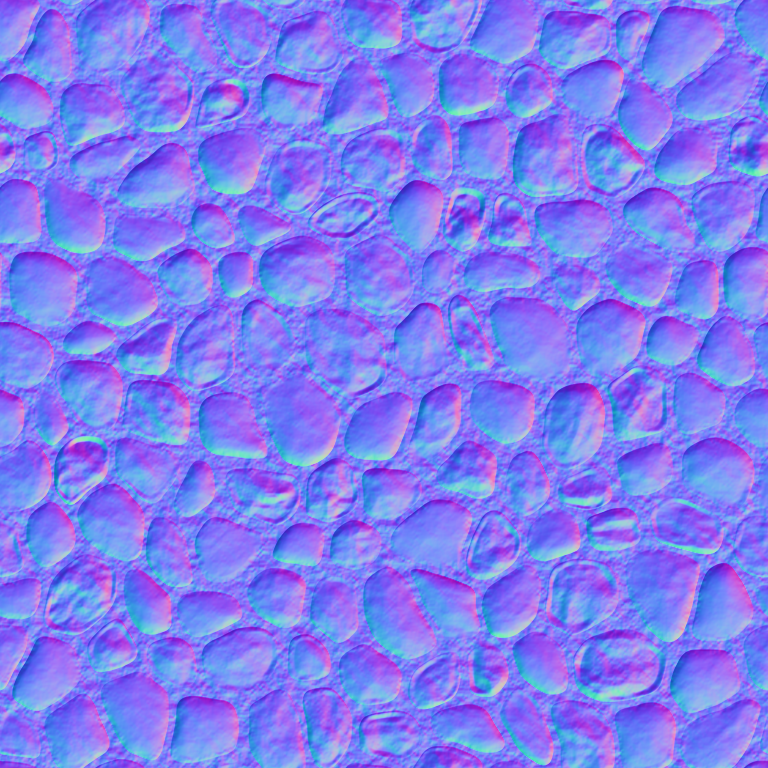
Reproduce this texture map procedurally as a Shadertoy shader.

```glsl
#define CELLS 12.0      // stones per side, even so staggered rows wrap
#define JITTER 0.52     // scatter of stone centres
#define SIZE_SPREAD 0.22 // difference between small and large stones
#define ROUNDING 13.0   // lower is rounder
#define GAP 0.025       // least half width of a joint, in cells
#define RIM 0.1         // width of the steep stone edge, in cells
#define EDGE_SLOPE 0.85
#define DOME 0.16
#define TILT 0.27
#define ROUGHNESS 0.36
#define GRAIN 0.25
#define EPS 0.001       // slope sampling step, in canvas units

vec2 hash2(vec2 p) {
    return fract(sin(vec2(dot(p, vec2(127.1, 311.7)),
                          dot(p, vec2(269.5, 183.3)))) * 43758.5453);
}

// Value noise that wraps after one canvas
float noise(vec2 uv, float freq) {
    vec2 p = uv * freq, i = floor(p), f = p - i;
    f = f * f * f * (f * (f * 6.0 - 15.0) + 10.0);
    vec2 lo = mod(i, freq), hi = mod(i + 1.0, freq);
    float bottom = mix(hash2(lo).x, hash2(vec2(hi.x, lo.y)).x, f.x);
    float top = mix(hash2(vec2(lo.x, hi.y)).x, hash2(hi).x, f.x);
    return mix(bottom, top, f.y) - 0.5;
}

// Three octaves of equal slope
float relief(vec2 uv, float freq) {
    float sum = 0.0;
    for (int i = 0; i < 3; i++) {
        sum += noise(uv, freq) / freq;
        freq *= 2.0;
    }
    return sum;
}

vec2 warp(vec2 uv) {
    vec2 broad = vec2(noise(uv, 8.0), noise(uv + 0.37, 8.0));
    vec2 fine = vec2(noise(uv, 34.0), noise(uv + 0.61, 34.0));
    return uv + 0.042 * broad + 0.005 * fine;
}

// Stone centre in xy, size weight in z
vec3 stoneSite(vec2 cell) {
    vec2 id = mod(cell, CELLS);
    vec2 stagger = vec2(0.5 * mod(id.y, 2.0) - 0.25, 0.0);
    vec2 centre = cell + 0.5 + stagger + JITTER * (hash2(id) - 0.5);
    return vec3(centre, SIZE_SPREAD * hash2(id + 31.0).x);
}

float height(vec2 uv) {
    vec2 warped = warp(uv), p = warped * CELLS;
    vec2 base = floor(p), cell = base;

    // Owning stone by weighted distance
    float nearest = 1e3;
    vec2 own = vec2(0.0);
    for (int y = -1; y <= 1; y++)
    for (int x = -1; x <= 1; x++) {
        vec2 c = base + vec2(x, y);
        vec3 s = stoneSite(c);
        vec2 r = s.xy - p;
        float power = dot(r, r) - s.z;
        if (power < nearest) {
            nearest = power;
            own = r;
            cell = c;
        }
    }

    // Rounded distance to the joints
    float sum = 0.0;
    for (int y = -2; y <= 2; y++)
    for (int x = -2; x <= 2; x++) {
        if (x == 0 && y == 0) continue;
        vec3 s = stoneSite(cell + vec2(x, y));
        vec2 r = s.xy - p;
        float d = (dot(r, r) - s.z - nearest) / (2.0 * length(r - own));
        sum += exp(-ROUNDING * d);
    }
    float border = -log(sum) / ROUNDING;

    // Traits of this stone
    vec2 id = mod(cell, CELLS);
    vec2 trait = hash2(id + 57.0);
    vec2 shape = hash2(id + 83.0);
    vec2 lean = (hash2(id + 19.0) - 0.5) * vec2(0.8, 1.4) * TILT;
    float inside = max(border - GAP - 0.06 * trait.x, 0.0);
    float rim = RIM * mix(0.6, 1.5, shape.x);
    float body = 1.0 - exp(-inside / rim);
    float mask = smoothstep(0.0, 0.1, inside);

    // Leaning top that always stays above the joints
    float top = EDGE_SLOPE * mix(0.55, 1.15, shape.y) * rim - dot(lean, own);
    top = 0.5 * (top + sqrt(top * top + 0.0004));
    float h = (top * body + DOME * inside) / CELLS;

    // Chips and soft creases, strong on few stones
    float rough = ROUGHNESS * mix(0.15, 1.0, trait.y * trait.y);
    float fold = noise(warped + 0.23, 19.0);
    float crease = sqrt(fold * fold + 0.002) / 19.0;
    h += mask * rough * (relief(warped, 26.0) - 1.2 * trait.y * crease);

    // Sandy joints, fainter grain on the stones
    float grain = GRAIN * mix(1.0, 0.2 + 0.4 * trait.y * trait.y, mask);
    return h + grain * relief(uv, 70.0);
}

void mainImage(out vec4 fragColor, in vec2 fragCoord) {
    vec2 uv = fragCoord / iResolution.xy;
    vec2 e = vec2(EPS, 0.0);
    vec2 slope = vec2(height(uv + e.xy) - height(uv - e.xy),
                      height(uv + e.yx) - height(uv - e.yx)) / (2.0 * EPS);

    // Normal with the green axis pointing down
    vec3 normal = normalize(vec3(-slope.x, 1.1 * slope.y, 1.0));
    fragColor = vec4(0.5 + 0.5 * normal - vec3(0.0, 0.01, 0.015), 1.0);
}
```
